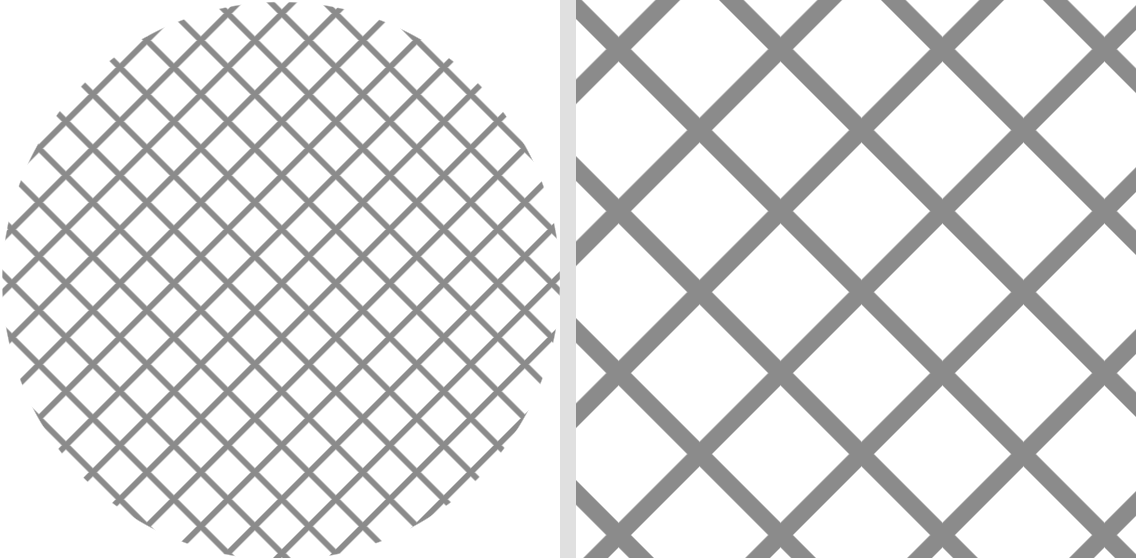
Left, the full canvas; right, a detail of the centre.
Reproduce this pattern procedurally as a WebGL 2 fragment shader.

```glsl
#version 300 es
precision highp float;

uniform vec2 u_resolution;
out vec4 outColor;

// Distance to the nearest of the parallel lines spaced by period
float lineDistance(float position, float period) {
    return abs(fract(position / period + 0.5) - 0.5) * period;
}

// Antialiased coverage from a signed distance, negative inside
float coverage(float signedDistance, float softness) {
    return clamp(0.5 - signedDistance / softness, 0.0, 1.0);
}

void main() {
    // Both axes are measured in canvas widths
    vec2 point = gl_FragCoord.xy / u_resolution.x;
    float softness = 1.4 / u_resolution.x;

    // Diagonal lattice: two line families at right angles
    vec2 lattice = point - vec2(0.5033, 0.4904);
    vec2 diagonal = vec2(lattice.x + lattice.y, lattice.x - lattice.y) * inversesqrt(2.0);
    float period = 0.0964 * inversesqrt(2.0);
    float nearest = min(lineDistance(diagonal.x, period), lineDistance(diagonal.y, period));
    float mesh = coverage(nearest - 0.0052, softness);

    // Round boundary that trims the mesh
    float disc = coverage(length(point - vec2(0.502, 0.4948)) - 0.498, softness);

    vec3 meshGray = vec3(0.545);
    outColor = vec4(mix(vec3(1.0), meshGray, mesh * disc), 1.0);
}
```
